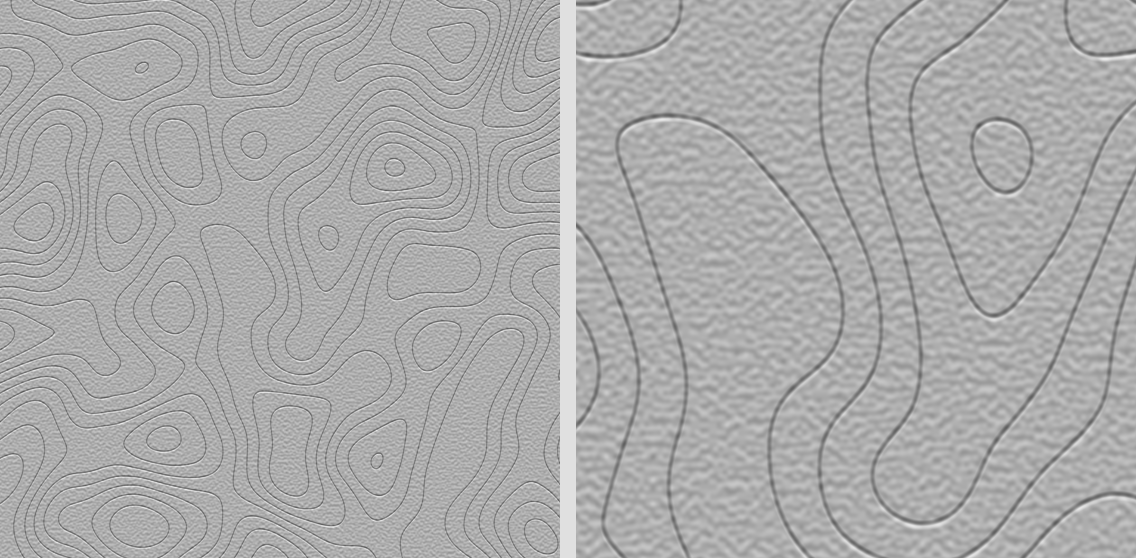
Left: the whole. Right: its middle third, enlarged.
Reproduce this pattern procedurally as a Shadertoy shader.

```glsl
// Engraved topographic contour lines on fine grey embossed paper.
// A warped gradient-noise terrain is cut into even levels; each level is drawn
// as a thin groove with a lit lower lip, over a vertical relief of small noise.

const float PAPER_GREY = 0.679;
const float LEVEL_STEP = 0.094;
const float GROOVE_HALF_WIDTH = 0.00115;
const float LIP_OFFSET = 0.0025;
const vec2 GRAIN_FREQUENCY = vec2(180.0, 212.0);

// Pseudo-random unit vector for a lattice point
vec2 randomDirection(vec2 cell) {
    vec3 q = fract(cell.xyx * vec3(0.1031, 0.1030, 0.0973));
    q += dot(q, q.yzx + 33.33);
    float angle = 6.2832 * fract((q.x + q.y) * q.z);
    return vec2(cos(angle), sin(angle));
}

float cornerSlope(vec2 cell, vec2 corner, vec2 f) {
    return dot(randomDirection(cell + corner), f - corner);
}

float gradientNoise(vec2 p) {
    vec2 cell = floor(p);
    vec2 f = p - cell;
    vec2 u = f * f * f * (f * (f * 6.0 - 15.0) + 10.0);
    float low = mix(cornerSlope(cell, vec2(0, 0), f), cornerSlope(cell, vec2(1, 0), f), u.x);
    float high = mix(cornerSlope(cell, vec2(0, 1), f), cornerSlope(cell, vec2(1, 1), f), u.x);
    return mix(low, high, u.y);
}

// Rolling hills, bent by sines to hide the lattice
float terrain(vec2 p) {
    vec2 q = p + 0.03 * sin(p.yx * vec2(9.0, 8.0) + vec2(0.7, 2.1));
    q = mat2(0.98, 0.2, -0.2, 0.98) * q + vec2(7.3, 4.6);
    return gradientNoise(q * 4.3) + 0.07 * gradientNoise(q * 9.7 + 31.0);
}

vec2 terrainSlope(vec2 p, float height, float stepSize) {
    vec2 e = vec2(stepSize, 0.0);
    return (vec2(terrain(p + e.xy), terrain(p + e.yx)) - height) / stepSize;
}

// Signed distance to the nearest contour level
float contourDistance(float height, float steepness) {
    return (fract(height / LEVEL_STEP + 0.5) - 0.5) * LEVEL_STEP / steepness;
}

float stroke(float dist, float halfWidth, float softness) {
    return 1.0 - smoothstep(halfWidth - softness, halfWidth + softness, abs(dist));
}

// Fine relief lit along the vertical
float paperGrain(vec2 p, vec2 frequency) {
    vec2 q = p * frequency + 50.0;
    vec2 shift = vec2(0.0, 0.34);
    return gradientNoise(q + shift) - gradientNoise(q - shift);
}

void mainImage(out vec4 fragColor, in vec2 fragCoord) {
    vec2 p = fragCoord / iResolution.y;
    float softness = max(0.55 / iResolution.y, 0.0011);

    // Terrain height and surface direction
    float height = terrain(p);
    vec2 slope = terrainSlope(p, height, 0.001);
    float steepness = max(length(slope), 0.4);
    vec2 normal = slope / steepness;

    // Dark groove and the bright lip just below it
    float dist = contourDistance(height, steepness);
    float groove = stroke(dist, GROOVE_HALF_WIDTH, softness);
    float lip = stroke(dist + normal.y * LIP_OFFSET, GROOVE_HALF_WIDTH, softness);
    float facing = abs(normal.y);

    float grey = PAPER_GREY + 0.122 * paperGrain(p, GRAIN_FREQUENCY);
    grey += 0.16 * lip * facing * (1.0 - groove);
    grey -= (0.19 + 0.05 * facing) * groove;

    fragColor = vec4(vec3(grey), 1.0);
}
```
